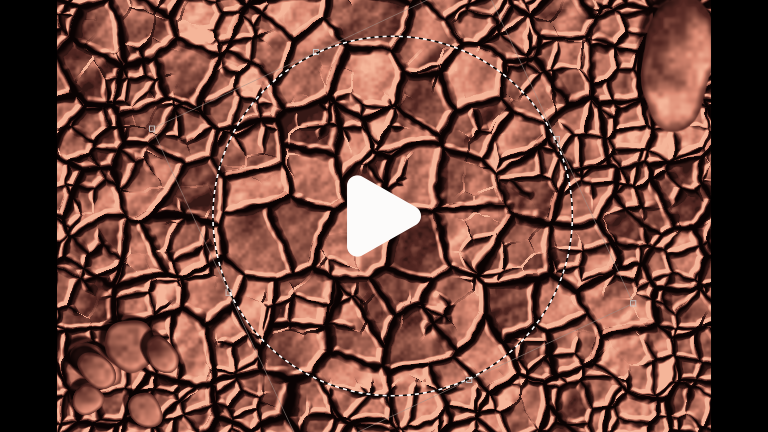
Give the GLSL for this texture, as a Shadertoy shader.

```glsl
const vec2 LIGHT = vec2(0.75, -0.66);
const float BIG = 8.0;
const float SMALL = 15.0;

vec2 hash2(vec2 p) {
    vec3 q = fract(p.xyx * vec3(0.1031, 0.1030, 0.0973));
    q += dot(q, q.yzx + 33.33);
    return fract((q.xx + q.yz) * q.zy);
}

float noise(vec2 p) {
    vec2 i = floor(p), f = fract(p);
    f = f * f * (3.0 - 2.0 * f);
    float low = mix(hash2(i).x, hash2(i + vec2(1, 0)).x, f.x);
    float high = mix(hash2(i + vec2(0, 1)).x, hash2(i + vec2(1, 1)).x, f.x);
    return mix(low, high, f.y);
}

vec2 noise2(vec2 p) {
    return vec2(noise(p), noise(p + 57.3)) - 0.5;
}

mat2 rotation(float angle) {
    float c = cos(angle), s = sin(angle);
    return mat2(c, -s, s, c);
}

// x: distance to the nearest cell border, y: random tilt of the cell
vec2 cells(vec2 p) {
    vec2 base = floor(p), f = fract(p), nearest = vec2(0), id = vec2(0);
    float best = 8.0;
    for (int y = -1; y <= 1; y++)
    for (int x = -1; x <= 1; x++) {
        vec2 g = vec2(x, y);
        vec2 r = g + 0.1 + 0.8 * hash2(base + g + 40.0) - f;
        if (dot(r, r) < best) { best = dot(r, r); nearest = r; id = g; }
    }
    float border = 8.0;
    for (int y = -2; y <= 2; y++)
    for (int x = -2; x <= 2; x++) {
        vec2 g = id + vec2(x, y);
        vec2 r = g + 0.1 + 0.8 * hash2(base + g + 40.0) - f;
        vec2 across = r - nearest;
        if (dot(across, across) > 0.0001)
            border = min(border, dot(0.5 * (r + nearest), normalize(across)));
    }
    vec2 lean = hash2(base + id + 91.0) - 0.5;
    return vec2(border, dot(nearest, lean));
}

// x: height of the clay, y: distance to the nearest crack
vec2 clay(vec2 p, float rough) {
    vec2 q = p + 0.035 * noise2(p * 11.0) + 0.006 * noise2(p * 60.0);
    vec2 big = cells(q * BIG + 20.0) / BIG;
    vec2 small = cells(q * SMALL + 70.0) / SMALL;
    float closed = 0.03 * smoothstep(0.35, 0.65, noise(p * 9.0 + 13.0) - 0.2 * rough);
    float gap = min(big.x - 0.004 * noise(p * 14.0), small.x + closed);
    float bumps = 0.016 * noise(p * 15.0) + (0.003 + 0.003 * rough) * noise(p * 42.0);
    float tilt = 0.6 * big.y + 0.45 * small.y * (1.0 - closed / 0.03);
    return vec2(0.011 * smoothstep(0.0, 0.014, gap) + bumps + tilt, gap);
}

float clayTone(vec2 p) {
    float rough = smoothstep(0.38, 0.65, length(p));
    vec2 here = clay(p, rough);
    float slope = (here.x - clay(p + LIGHT * 0.006, rough).x) / 0.006;
    float blocked = clay(p + LIGHT * 0.018, rough).x - here.x - 0.007;
    float tone = 0.6 + 0.75 * clamp(slope, -0.7, 0.8);
    tone -= 0.3 * smoothstep(0.0, 0.01, blocked);
    tone += 0.14 * (noise(p * 120.0) - 0.5) + 0.2 * (noise(p * 5.0) - 0.5);
    return max(tone, 0.17) * smoothstep(-0.001, 0.009, here.y);
}

// Lays a rounded stone and its shadow over the clay
float addStone(float tone, vec2 p, vec2 center, vec2 size, float angle) {
    vec2 q = p - center + 0.02 * noise2(p * 16.0);
    mat2 turn = rotation(angle);
    float body = length(turn * q / size);
    float shadow = length(turn * (q + LIGHT * 0.018) / size);
    float lit = 0.66 + 0.35 * dot(q / length(size), LIGHT);
    lit += 0.4 * (noise(p * 19.0) - 0.5) + 0.2 * (noise(p * 75.0) - 0.5);
    lit *= 1.0 - 0.55 * smoothstep(0.75, 1.0, body);
    tone *= mix(0.2, 1.0, smoothstep(0.92, 1.12, shadow));
    return mix(lit, tone, smoothstep(0.96, 1.02, body));
}

vec3 clayColor(float tone) {
    vec3 c = mix(vec3(0.04, 0.01, 0.01), vec3(0.32, 0.15, 0.13), smoothstep(0.0, 0.3, tone));
    c = mix(c, vec3(0.59, 0.35, 0.29), clamp((tone - 0.3) / 0.25, 0.0, 1.0));
    c = mix(c, vec3(0.86, 0.54, 0.45), clamp((tone - 0.55) / 0.23, 0.0, 1.0));
    return mix(c, vec3(0.96, 0.71, 0.60), clamp((tone - 0.78) / 0.2, 0.0, 1.0));
}

float triangle(vec2 p, float halfWidth, float halfHeight) {
    p.y = abs(p.y);
    vec2 side = vec2(-2.0 * halfWidth, halfHeight);
    vec2 q = p - vec2(halfWidth, 0);
    float slant = length(q - side * clamp(dot(q, side) / dot(side, side), 0.0, 1.0));
    float back = length(vec2(p.x + halfWidth, max(p.y - halfHeight, 0.0)));
    bool inside = p.x > -halfWidth && q.x * side.y - q.y * side.x < 0.0;
    return inside ? -min(slant, back) : min(slant, back);
}

float cover(float d, float px) {
    return 1.0 - smoothstep(-0.6 * px, 0.6 * px, d);
}

void mainImage(out vec4 fragColor, in vec2 fragCoord) {
    float px = 1.0 / iResolution.y;
    vec2 p = (fragCoord - 0.5 * iResolution.xy) * px;
    // Cracked ground with stones
    float tone = clayTone(p);
    tone = addStone(tone, p, vec2(0.68, 0.35), vec2(0.085, 0.16), -0.1);
    for (int i = 0; i < 6; i++) {
        vec2 r = hash2(vec2(i, 7)), s = hash2(vec2(i, 19));
        vec2 center = vec2(-0.74 + 0.24 * r.x, -0.47 + 0.2 * r.y);
        tone = addStone(tone, p, center, 0.025 + 0.04 * s, 3.0 * s.x);
    }
    vec3 color = clayColor(tone);
    // Tilted frame, its handles and the dashed ring
    vec2 c = p - vec2(0.02, 0.0);
    mat2 turn = rotation(0.437);
    vec2 q = turn * c;
    float reach = 0.419;
    float frame = abs(max(abs(q.x), abs(q.y)) - reach) - 0.0009;
    color = mix(color, vec3(0.62, 0.56, 0.53), 0.6 * cover(frame, px));
    vec2 spot = clamp(floor(q / reach + 0.5), -1.0, 1.0);
    vec2 h = abs((q - spot * reach) * turn);
    float handle = abs(max(h.x, h.y) - 0.006) - 0.001;
    color = mix(color, vec3(0.8), cover(handle, px) * step(0.5, length(spot)));
    float dash = abs(fract(atan(c.y, c.x) * 140.0 / 6.2832) - 0.5);
    vec3 dashColor = mix(vec3(0.03), vec3(0.98), smoothstep(0.2, 0.3, dash));
    color = mix(color, dashColor, cover(abs(length(c) - 0.416) - 0.0018, px));
    // Rounded white arrow and black side bars
    float arrow = triangle(p, 0.0616, 0.07) - 0.024;
    color = mix(color, vec3(0.99, 0.985, 0.98), cover(arrow, px));
    color *= cover(abs(p.x) - 0.757, px);
    fragColor = vec4(color, 1.0);
}
```
